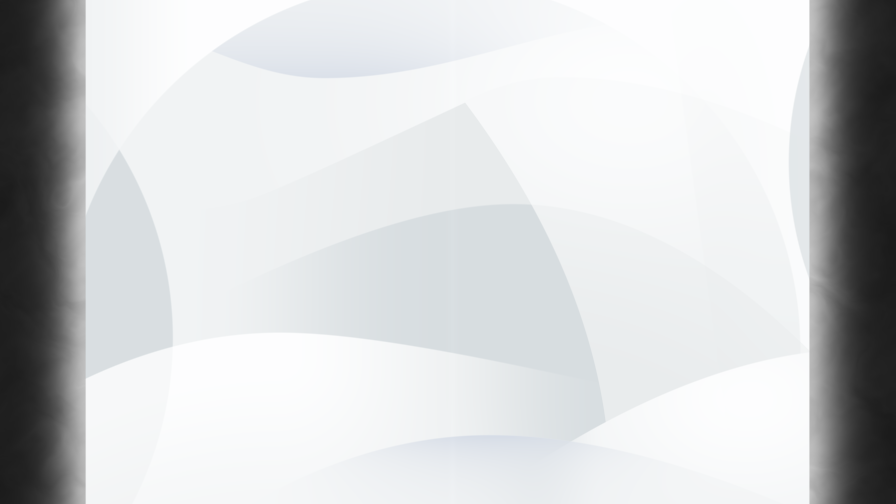
A WebGL 1 fragment shader for this background:

```glsl
precision highp float;
// Pale abstract backdrop: translucent sheets with curved edges, layered from
// back to front, between two dark textured side panels with a soft inner sheen.
// Coordinates are in canvas heights, x from 0 to 16/9, y up.
uniform vec2 u_resolution;

const float ASPECT = 16.0 / 9.0;
const float PAGE_LEFT = 0.170;
const float PAGE_RIGHT = 1.606;

const vec3 WHITE = vec3(0.992, 0.994, 0.996);
const vec3 PAPER = vec3(0.945, 0.953, 0.957);
const vec3 SILVER = vec3(0.908, 0.920, 0.924);
const vec3 SLATE = vec3(0.845, 0.868, 0.880);
const vec3 BLUE_GREY = vec3(0.820, 0.848, 0.895);

const float PANEL_DARK = 0.115;
const float PANEL_SHEEN = 0.61;
const float SHEEN_WIDTH = 0.058;
const float GRAIN = 0.45;

float hash(vec2 p) {
  p = fract(p * vec2(0.1031, 0.1137));
  p += dot(p, p.yx + 33.33);
  return fract((p.x + p.y) * p.x * 17.0);
}

float noise(vec2 p) {
  vec2 i = floor(p), f = fract(p);
  f = f * f * (3.0 - 2.0 * f);
  return mix(mix(hash(i), hash(i + vec2(1.0, 0.0)), f.x),
             mix(hash(i + vec2(0.0, 1.0)), hash(i + 1.0), f.x), f.y);
}

float fbm(vec2 p) {
  float sum = 0.0, gain = 0.5;
  for (int i = 0; i < 4; i++) {
    sum += gain * noise(p);
    p = mat2(1.6, 1.2, -1.2, 1.6) * p + 7.3;
    gain *= 0.5;
  }
  return sum;
}

// Antialiased coverage, one where d is positive.
float cover(float d) {
  float px = 1.0 / u_resolution.y;
  return smoothstep(-px, px, d);
}

float disc(vec2 p, vec2 center, float radius) {
  return cover(radius - distance(p, center));
}

float glow(vec2 p, vec2 center, vec2 size) {
  vec2 q = (p - center) / size;
  return exp(-dot(q, q));
}

// Height of a hill; bend and soft hold the values for its left and right side.
float hill(float x, vec2 peak, vec2 bend, vec2 soft) {
  float d = x - peak.x, side = step(0.0, d);
  return peak.y - mix(bend.x, bend.y, side) * d * d
                / (1.0 + mix(soft.x, soft.y, side) * abs(d));
}

vec3 page(vec2 p) {
  vec3 col = mix(PAPER, WHITE, glow(p, vec2(1.25, 0.80), vec2(0.42, 0.30)));

  // Corner outside the large disc
  float bigDisc = disc(p, vec2(0.854, 0.306), 0.734);
  vec3 corner = mix(PAPER, WHITE, smoothstep(0.15, 0.4, p.x));
  col = mix(corner, col, bigDisc);

  // Shaded trough along the top
  float dx = p.x - 0.6435;
  dx *= dx < 0.0 ? 1.5 : 1.0;
  float above = p.y - 0.845 - 0.060 * (1.0 - cos(4.378 * dx));
  float fade = exp(-max(above, 0.0) / 0.10 - pow((p.x - 0.66) / 0.30, 2.0));
  col = mix(col, BLUE_GREY, 0.72 * fade * cover(above) * bigDisc);

  // Faint arch at the upper right
  float depth = hill(p.x, vec2(1.111, 0.847), vec2(1.35, 0.6), vec2(0.0, 0.3)) - p.y;
  col = mix(col, SILVER, 0.12 * cover(depth) * smoothstep(0.88, 1.0, p.x));

  // Rising band, cut off on the right by the long curve
  float drop = 0.799 - p.y;
  float leftOfCurve = cover(0.921 + 0.75 * drop - 0.484 * drop * drop - p.x);
  float run = p.x - 0.463;
  depth = 0.579 + 0.235 * (run + sqrt(run * run + 0.005)) - p.y;
  col = mix(col, SILVER, cover(depth) * leftOfCurve * smoothstep(0.30, 0.95, p.x));

  // Central hill, darkest on the left of the curve
  depth = hill(p.x, vec2(1.0185, 0.595), vec2(0.907, 0.842), vec2(1.234, 0.0)) - p.y;
  float dark = leftOfCurve * smoothstep(0.42, 0.86, p.x);
  float pale = (1.0 - leftOfCurve) * (0.40 + 0.45 * smoothstep(0.0, 0.35, depth));
  col = mix(col, SLATE, cover(depth) * dark);
  col = mix(col, SILVER, cover(depth) * pale);

  // Discs entering from both sides
  float leftDisc = disc(p, vec2(-0.368, 0.329), 0.711);
  col = mix(col, SLATE, leftDisc * mix(0.12, 0.95, bigDisc));
  col = mix(col, SLATE, 0.65 * disc(p, vec2(2.241, 0.678), 0.676));

  // White wave at the lower left
  depth = hill(p.x, vec2(0.556, 0.340), vec2(0.613), vec2(0.0, 2.28)) - p.y;
  vec3 wave = mix(WHITE, SILVER, smoothstep(0.55, 1.12, p.x));
  wave = mix(wave, PAPER, 0.6 * smoothstep(0.05, 0.35, depth));
  wave = mix(wave, SILVER, 0.28 * leftDisc);
  col = mix(col, wave, cover(depth) * (1.0 - smoothstep(0.90, 1.22, p.x)));

  // Bright hill at the lower right
  depth = hill(p.x, vec2(1.713, 0.308), vec2(0.639), vec2(0.29)) - p.y;
  vec3 bright = mix(PAPER, WHITE, glow(p, vec2(1.48, 0.21), vec2(0.30, 0.22)));
  col = mix(col, bright, cover(depth) * smoothstep(1.03, 1.2, p.x));

  // Low blue hill
  depth = hill(p.x, vec2(0.972, 0.1366), vec2(0.605, 0.52), vec2(0.0, 0.5)) - p.y;
  fade = exp(-max(depth, 0.0) / 0.055 - pow((p.x - 0.97) / 0.21, 2.0));
  col = mix(col, PAPER, 0.5 * cover(depth) * smoothstep(0.45, 0.8, p.x));
  col = mix(col, BLUE_GREY, 0.85 * fade * cover(depth));

  // Faint vertical seam and slanted fold
  col += 0.006 * glow(p, vec2(0.898, p.y), vec2(0.006, 1.0));
  float fold = cover(p.x - 1.331 - 0.137 * (0.965 - p.y));
  return col - 0.008 * fold * glow(p, vec2(1.40, 0.65), vec2(0.12, 0.3));
}

vec3 panel(vec2 p, float depth) {
  float swirl = fbm(p * 15.0 + 3.0 * fbm(p * 8.0));
  float sheen = exp(-pow(max(depth, 0.0) / SHEEN_WIDTH, 1.6));
  float grey = PANEL_DARK + PANEL_SHEEN * sheen;
  return vec3(grey * (1.0 + GRAIN * (swirl - 0.47) * (1.0 - 0.5 * sheen)));
}

void main() {
  vec2 p = gl_FragCoord.xy / u_resolution * vec2(ASPECT, 1.0);
  float depth = max(PAGE_LEFT - p.x, p.x - PAGE_RIGHT);
  gl_FragColor = vec4(mix(page(p), panel(p, depth), cover(depth)), 1.0);
}
```
